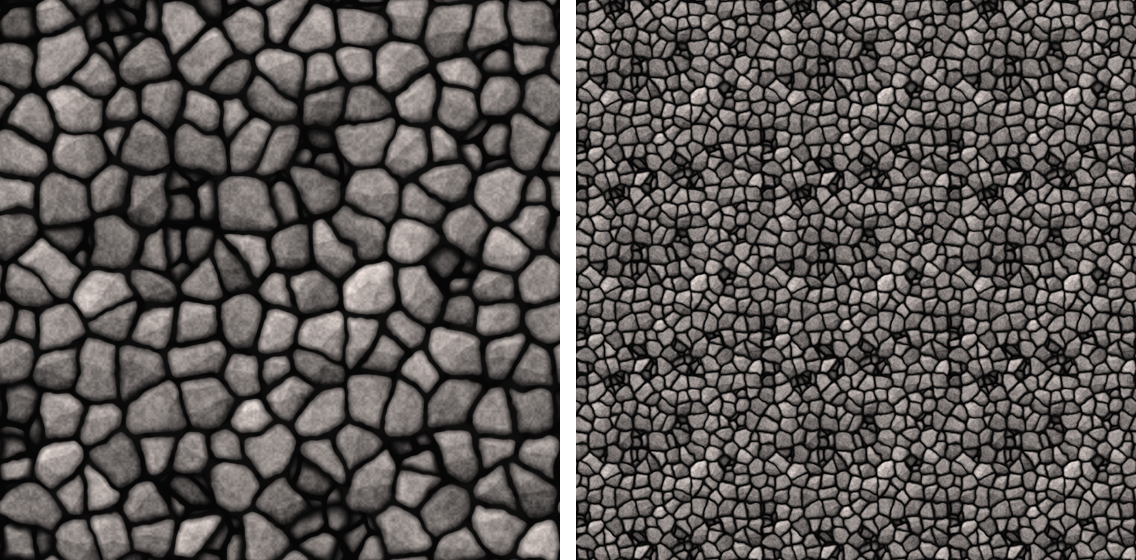
Left: one tile. Right: repeated 3 by 3.
A WebGL 2 fragment shader for this texture:

```glsl
#version 300 es
precision highp float;
// Bed of angular grey stones with black gaps, tiling on both axes.
// Stones are rounded cells of a weighted Voronoi diagram, shaded with bevels,
// random facets and grain; missing stones reveal a darker layer below.

uniform vec2 u_resolution;
out vec4 fragColor;

const float STONES = 13.0;         // stones across the tile, upper layer
const float UNDER_STONES = 15.0;   // stones across the tile, lower layer
const float JITTER = 0.8;          // scatter of the stone centres
const float SIZE_SPREAD = 0.2;     // difference in stone size
const float CORNER_SHARPNESS = 20.0;
const float GAP_MIN = 0.008;       // half gap widths, in cells
const float GAP_MAX = 0.04;
const float BEVEL = 0.17;          // width of the dark rounded rim, in cells
const float MISSING = 0.11;        // share of missing upper stones
const float BRIGHTNESS = 0.53;
const float TONE_SPREAD = 0.13;
const float GRAIN = 0.30;
const vec2 LIGHT = vec2(-0.35, 0.85);
const vec3 TINT = vec3(1.04, 0.987, 0.965);
const vec3 GAP_COLOR = vec3(0.025, 0.024, 0.024);

struct Stone {
  float inset;    // distance inward from the rounded cell border
  vec2 outward;   // direction towards that border
  vec2 local;     // position relative to the stone centre
  vec3 rnd;       // random values of this stone
};

vec3 hash3(vec2 cell, int seed) {
  uvec3 v = uvec3(ivec3(ivec2(cell), seed)) * 1664525u + 1013904223u;
  v.x += v.y * v.z; v.y += v.z * v.x; v.z += v.x * v.y;
  v ^= v >> 16u;
  v.x += v.y * v.z; v.y += v.z * v.x; v.z += v.x * v.y;
  return vec3(v >> 8u) / 16777216.0;
}

// Value noise that wraps after a whole number of cells
float noise(vec2 uv, float period, int seed) {
  vec2 p = uv * period, i = floor(p), f = p - i;
  f = f * f * (3.0 - 2.0 * f);
  float a = hash3(mod(i, period), seed).x;
  float b = hash3(mod(i + vec2(1, 0), period), seed).x;
  float c = hash3(mod(i + vec2(0, 1), period), seed).x;
  float d = hash3(mod(i + vec2(1, 1), period), seed).x;
  return mix(mix(a, b, f.x), mix(c, d, f.x), f.y);
}

float grainNoise(vec2 uv) {
  float sum = 0.0, period = 32.0, amp = 0.26;
  for (int i = 0; i < 4; i++) {
    sum += amp * (noise(uv, period, 20 + i) - 0.5);
    period *= 2.0;
    amp *= 1.1;
  }
  return sum;
}

// Centre of a stone (xy) and its size weight (z)
vec3 site(vec2 cell, float count, int seed) {
  vec3 h = hash3(mod(cell, count), seed);
  return vec3(cell + 0.5 + JITTER * (h.xy - 0.5), SIZE_SPREAD * (h.z - 0.5));
}

Stone findStone(vec2 uv, float count, int seed) {
  vec2 p = uv * count, base = floor(p), home = base;
  float best = 1e3;
  for (int y = -2; y <= 2; y++) for (int x = -2; x <= 2; x++) {
    vec2 cell = base + vec2(x, y);
    vec3 s = site(cell, count, seed);
    float power = dot(p - s.xy, p - s.xy) - s.z;
    if (power < best) { best = power; home = cell; }
  }
  // Soft minimum of the border distances rounds the corners
  vec3 own = site(home, count, seed);
  float total = 1e-9;
  vec2 lean = vec2(0);
  for (int y = -2; y <= 2; y++) for (int x = -2; x <= 2; x++) {
    if (x == 0 && y == 0) continue;
    vec3 s = site(home + vec2(x, y), count, seed);
    vec2 d = s.xy - own.xy, to = s.xy - p;
    float edge = (dot(to, to) - s.z - best) / (2.0 * length(d));
    float w = exp(-CORNER_SHARPNESS * edge);
    total += w;
    lean += w * normalize(d);
  }
  return Stone(-log(total) / CORNER_SHARPNESS, lean / total, p - own.xy,
               hash3(mod(home, count), seed + 1));
}

float stoneTone(Stone s, float body, float grain) {
  vec2 tilt = 0.22 * (s.rnd.xy - 0.5);
  tilt += 0.14 * s.outward * (1.0 - smoothstep(0.0, BEVEL * 1.5, body));
  // Flat facets cut off the top at random angles
  for (int i = 0; i < 2; i++) {
    float angle = 6.2832 * fract(s.rnd.x * 5.0 + float(i) * (0.3 + 0.4 * s.rnd.y));
    vec2 dir = vec2(cos(angle), sin(angle));
    float cut = dot(s.local, dir) - mix(0.04, 0.28, fract(s.rnd.y * 7.0 + 0.4 * float(i)));
    tilt += 0.13 * dir * smoothstep(-0.02, 0.06, cut);
  }
  float tone = BRIGHTNESS + TONE_SPREAD * (fract(s.rnd.z * 9.0) - 0.5);
  tone += dot(tilt, LIGHT) + GRAIN * grain;
  return tone * mix(0.42, 1.0, smoothstep(0.0, BEVEL, body));
}

void main() {
  vec2 uv = gl_FragCoord.xy / u_resolution;
  float soft = max(0.05, STONES / u_resolution.y);
  float grain = grainNoise(uv);

  // Uneven outlines
  vec2 bend = vec2(noise(uv, 30.0, 3), noise(uv, 30.0, 4)) - 0.5;
  vec2 chips = vec2(noise(uv, 90.0, 5), noise(uv, 90.0, 6)) - 0.5;
  vec2 warped = uv + (0.16 * bend + 0.035 * chips) / STONES;

  // Lower layer, lit only where an upper stone is missing
  Stone top = findStone(warped, STONES, 40);
  Stone under = findStone(warped, UNDER_STONES, 60);
  bool missing = top.rnd.z < MISSING;
  float open = missing ? smoothstep(-0.02, 0.24, top.inset) : 0.06;
  float underBody = under.inset - GAP_MAX;
  vec3 color = mix(GAP_COLOR, TINT * stoneTone(under, underBody, grain) * 0.8,
                   open * smoothstep(0.0, soft, underBody));

  // Upper layer
  float body = top.inset - mix(GAP_MIN, GAP_MAX, fract(top.rnd.z * 5.0));
  float cover = missing ? 0.0 : smoothstep(0.0, soft, body);
  color = mix(color, TINT * stoneTone(top, body, grain), cover);
  fragColor = vec4(clamp(color, 0.0, 1.0), 1.0);
}
```
